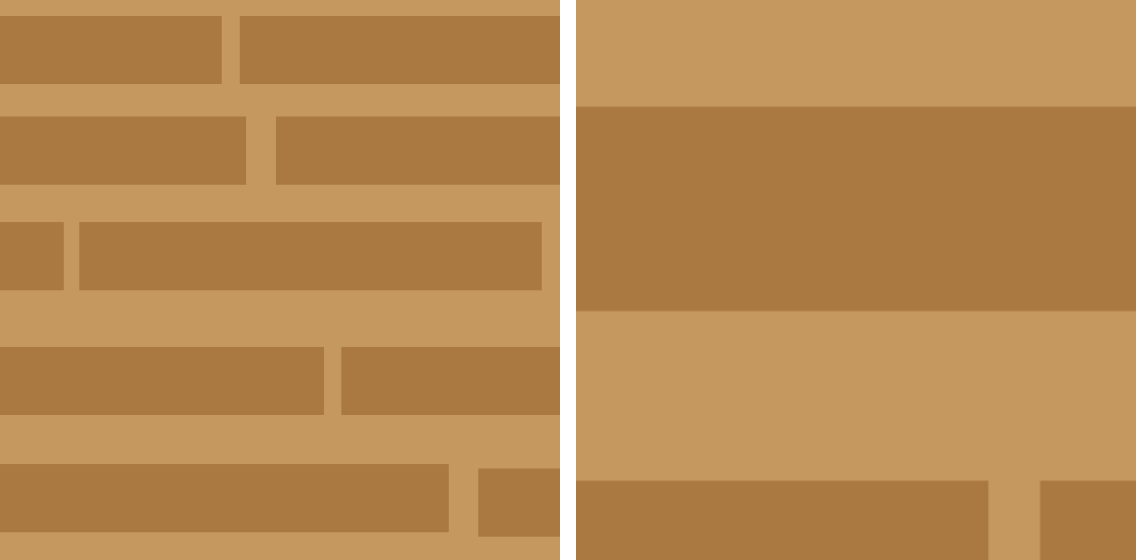
Left: the whole. Right: its middle third, enlarged.
A three.js fragment shader for this pattern:

```glsl
// Flat wooden planks in five uneven rows on a paler ground.
// Every plank is the same rectangle; each row has its own height and butt gap,
// and the right-hand plank of the lowest row sits slightly lower.

varying vec2 vUv;

const vec2 PLANK_SIZE = vec2(0.8255, 0.1217);

// Soft-edged coverage of a plank whose centre is given.
float plank(vec2 p, vec2 centre) {
  vec2 inside = PLANK_SIZE * 0.5 - abs(p - centre);
  vec2 cover = smoothstep(-0.0008, 0.0008, inside);
  return cover.x * cover.y;
}

// Centre height, left end of gap, right end of gap, drop of the right plank.
vec4 rowLayout(int row) {
  if (row == 0) return vec4(0.9108, 0.3958, 0.4280, 0.0);
  if (row == 1) return vec4(0.7311, 0.4396, 0.4930, 0.0);
  if (row == 2) return vec4(0.5423, 0.1137, 0.1417, 0.0);
  if (row == 3) return vec4(0.3197, 0.5788, 0.6096, 0.0);
  return vec4(0.1103, 0.8012, 0.8542, 0.0077);
}

void main() {
  vec3 ground = vec3(0.77, 0.595, 0.37);
  vec3 wood = vec3(0.667, 0.473, 0.257);

  // Two planks per row, one on either side of the gap
  float cover = 0.0;
  for (int row = 0; row < 5; row++) {
    vec4 layout_ = rowLayout(row);
    float halfLength = PLANK_SIZE.x * 0.5;
    vec2 leftCentre = vec2(layout_.y - halfLength, layout_.x);
    vec2 rightCentre = vec2(layout_.z + halfLength, layout_.x - layout_.w);
    cover = max(cover, max(plank(vUv, leftCentre), plank(vUv, rightCentre)));
  }

  gl_FragColor = vec4(mix(ground, wood, cover), 1.0);
}
```
